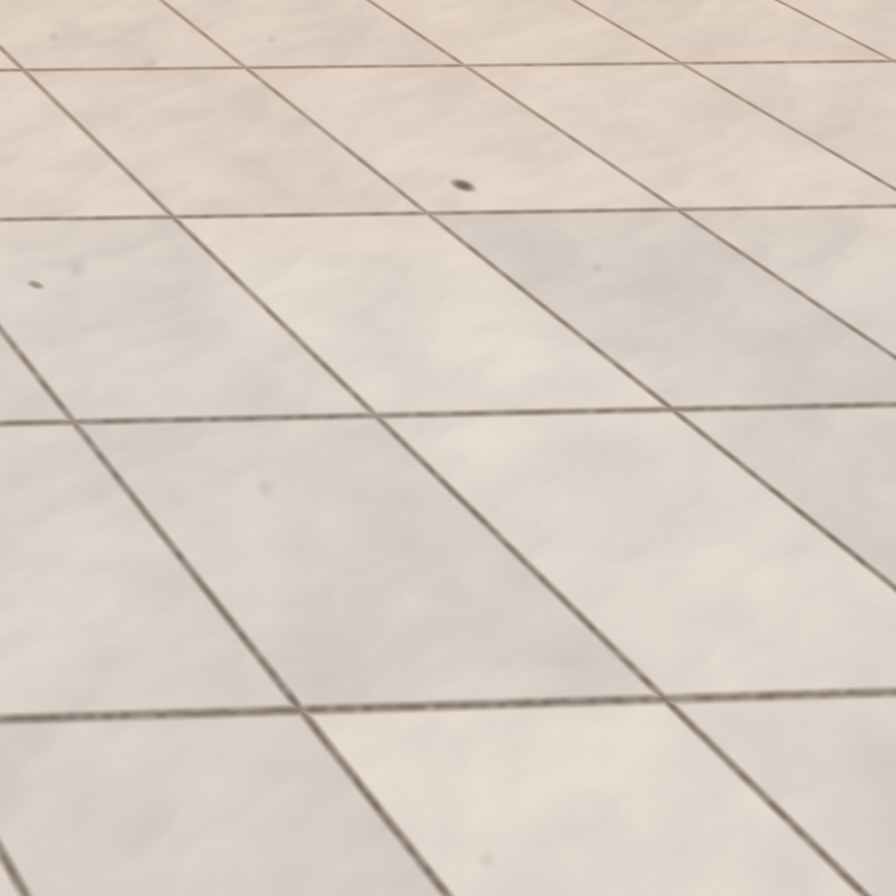
Reproduce this texture procedurally as a Shadertoy shader.

```glsl
// Pale marble floor tiles with thin brown joints, seen in perspective.

const vec3 LIGHT_STONE = vec3(0.893, 0.853, 0.814);
const vec3 GREY_STONE  = vec3(0.830, 0.796, 0.769);
const vec3 WARM_STONE  = vec3(0.874, 0.806, 0.750);
const vec3 JOINT_NEAR  = vec3(0.45, 0.39, 0.34);
const vec3 JOINT_FAR   = vec3(0.55, 0.47, 0.40);
const vec3 SPOT_BROWN  = vec3(0.38, 0.31, 0.26);

float hash(vec2 p) {
    vec3 q = fract(p.xyx * vec3(0.1031, 0.1030, 0.0973));
    q += dot(q, q.yzx + 33.33);
    return fract((q.x + q.y) * q.z);
}

float noise(vec2 p) {
    vec2 i = floor(p), f = fract(p);
    f = f * f * (3.0 - 2.0 * f);
    return mix(mix(hash(i), hash(i + vec2(1, 0)), f.x),
               mix(hash(i + vec2(0, 1)), hash(i + vec2(1, 1)), f.x), f.y);
}

float fbm(vec2 p) {
    float sum = 0.0, amp = 0.5;
    for (int i = 0; i < 4; i++) {
        sum += amp * noise(p);
        p = mat2(1.6, 1.2, -1.2, 1.6) * p + 7.3;
        amp *= 0.5;
    }
    return sum;
}

// Floor coordinates of a canvas point: one unit per tile, y toward the viewer.
vec2 floorPoint(vec2 p) {
    mat3 floorToCanvas = mat3(0.2500, -0.0020,  0.007,
                              0.1422,  0.1326, -0.130,
                              0.0260,  0.0781,  1.000);
    vec3 h = inverse(floorToCanvas) * vec3(p.x, 1.0 - p.y, 1.0);
    return h.xy / h.z;
}

// Lightness of a tile: a wave whose phase drifts from row to row.
float tileTone(vec2 id) {
    float row = id.y - 2.0;
    float crest = -0.5 * row * row - 0.22 * row;
    float wave = 0.5 + 0.5 * cos(2.0944 * (id.x - crest));
    return mix(wave, hash(id + 40.0), 0.15);
}

vec3 marble(vec2 ground, vec2 id, float height) {
    // Undo the slant so that the clouds lie level, then tilt them a little.
    vec2 q = vec2(ground.x + 0.57 * ground.y, ground.y) + 17.0 * hash(id);
    q.y += 0.4 * q.x;
    float clouds = fbm(q * vec2(3.0, 4.5)) - 0.47;
    float wisps = fbm(q * vec2(8.0, 14.0) + 2.0 * clouds) - 0.47;
    float tone = 0.08 + 0.84 * tileTone(id) + 1.2 * clouds + 0.8 * wisps;
    vec3 stone = mix(GREY_STONE, LIGHT_STONE, clamp(tone, -0.3, 1.15));
    vec3 warm = WARM_STONE + 0.06 * clouds + 0.05 * wisps;
    return mix(stone, warm, 0.85 * smoothstep(0.58, 1.0, height));
}

// Soft coverage of the joints, as (columns, rows).
vec2 joints(vec2 ground, vec2 width) {
    vec2 dist = abs(fract(ground + 0.5) - 0.5);
    return 1.0 - smoothstep(vec2(0.0), width, dist);
}

float spot(vec2 p, vec2 centre, vec2 radius) {
    vec2 d = p - centre;
    d.y += 0.25 * d.x;
    return 1.0 - smoothstep(0.2, 1.2, length(d / radius));
}

// Faint small stains, at most one in each cell.
float stains(vec2 p) {
    vec2 id = floor(p), f = fract(p);
    vec2 centre = 0.3 + 0.4 * vec2(hash(id + 5.0), hash(id + 9.0));
    float radius = mix(0.05, 0.13, hash(id + 13.0));
    float present = step(0.87, hash(id + 21.0));
    return present * (1.0 - smoothstep(0.0, 1.0, length(f - centre) / radius));
}

void mainImage(out vec4 fragColor, in vec2 fragCoord) {
    vec2 p = fragCoord / iResolution.xy;
    vec2 ground = floorPoint(p);
    vec3 color = marble(ground, floor(ground), p.y);

    // Stains and two dark spots
    color -= 0.05 * stains(p * 8.0);
    color = mix(color, SPOT_BROWN, 0.80 * spot(p, vec2(0.517, 0.793), vec2(0.015, 0.007)));
    color = mix(color, SPOT_BROWN, 0.50 * spot(p, vec2(0.040, 0.682), vec2(0.010, 0.005)));

    // Joints, paler with distance and slightly uneven along their length
    vec2 width = max(vec2(0.025, 0.023), 1.2 * fwidth(ground));
    vec2 cover = joints(ground, width);
    float joint = max(cover.x, cover.y);
    float wear = 0.65 + 0.35 * noise(p * 100.0);
    vec3 jointColor = mix(JOINT_NEAR, JOINT_FAR, smoothstep(0.3, 1.0, p.y));
    color = mix(color, jointColor, joint * wear * mix(0.92, 0.8, p.y));

    fragColor = vec4(clamp(color, 0.0, 1.0), 1.0);
}
```
